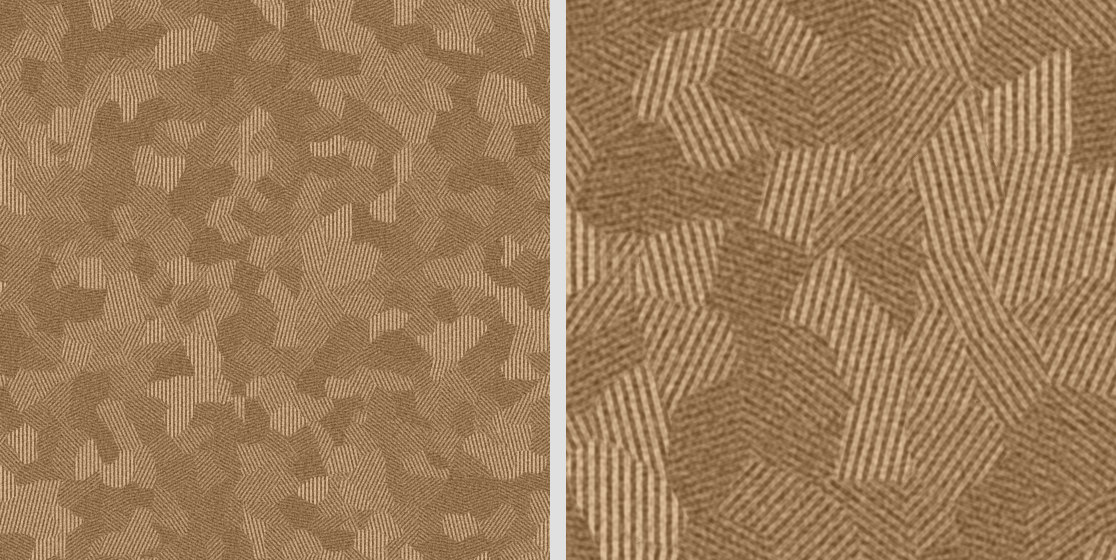
Left: the whole. Right: its middle third, enlarged.
Give the GLSL for this pattern, as a WebGL 2 fragment shader.

```glsl
#version 300 es
precision highp float;
// Woven brown cloth: a patchwork of irregular cells hatched in varied directions.

uniform vec2 u_resolution;
out vec4 fragColor;

const vec3 DARK_THREAD = vec3(0.42, 0.29, 0.15);
const vec3 PALE_THREAD = vec3(0.86, 0.74, 0.60);
const float TAU = 6.2831853;
const float PATCHES = 21.0;      // patches per canvas height
const float TILT_STEPS = 9.0;    // few tilts, so that some neighbours merge

// Integer hash: two random values in 0..1 per lattice point
vec2 hash2(vec2 cell, uint seed) {
    uvec2 q = uvec2(ivec2(cell) + 32768) + seed * uvec2(7919u, 6271u);
    q = q * 1664525u + 1013904223u;
    q.x += q.y * 1664525u;
    q.y += q.x * 1664525u;
    q ^= q >> 16u;
    q.x += q.y * 1664525u;
    q.y += q.x * 1664525u;
    q ^= q >> 16u;
    return vec2(q & 65535u) / 65535.0;
}

mat2 rotation(float angle) {
    float c = cos(angle), s = sin(angle);
    return mat2(c, s, -s, c);
}

// Gradient noise, about -0.7..0.7
float cornerSlope(vec2 corner, vec2 offset, uint seed) {
    float angle = TAU * hash2(corner, seed).x;
    return dot(vec2(cos(angle), sin(angle)), offset);
}

float gradientNoise(vec2 p, uint seed) {
    vec2 i = floor(p), f = fract(p);
    vec2 u = f * f * f * (f * (f * 6.0 - 15.0) + 10.0);
    vec2 e = vec2(1.0, 0.0);
    float low = mix(cornerSlope(i, f, seed), cornerSlope(i + e, f - e, seed), u.x);
    float high = mix(cornerSlope(i + e.yx, f - e.yx, seed),
                     cornerSlope(i + 1.0, f - 1.0, seed), u.x);
    return mix(low, high, u.y);
}

// Finds the two nearest patches; returns the gap between their distances
float findPatches(vec2 p, out vec2 nearest, out vec2 second) {
    vec2 base = floor(p);
    float d1 = 1e3, d2 = 1e3;
    nearest = second = base;
    for (int y = -2; y <= 2; y++) {
        for (int x = -2; x <= 2; x++) {
            vec2 cell = base + vec2(x, y);
            vec2 delta = cell + hash2(cell, 1u) - p;
            float turn = TAU * hash2(cell, 2u).x;
            float d = length(rotation(turn) * delta * vec2(0.76, 1.32));
            if (d < d1) {
                d2 = d1;
                second = nearest;
                d1 = d;
                nearest = cell;
            } else if (d < d2) {
                d2 = d;
                second = cell;
            }
        }
    }
    return d2 - d1;
}

// Thread brightness of one patch: upright hatching is pale and bold, flat is dark and faint
float hatch(vec2 uv, vec2 cell) {
    vec2 r = hash2(cell, 3u);
    float tilt = floor(min(r.x, 0.999) * TILT_STEPS) / (TILT_STEPS - 1.0);
    float upright = pow(1.0 - tilt, 1.4);
    float angle = 1.4 * pow(tilt, 0.85) * (r.y < 0.5 ? -1.0 : 1.0);
    float period = mix(0.0054, 0.0071, upright);
    float across = (rotation(angle) * uv).x / period;
    float line = 2.0 * smoothstep(-1.0, 0.8, sin(TAU * across)) - 1.0;
    return mix(0.31, 0.57, upright) + mix(0.08, 0.32, upright) * line;
}

// Fine warp and weft threads with speckled fibre
float weave(vec2 uv) {
    float weft = gradientNoise(uv * vec2(120.0, 290.0), 4u);
    float warp = gradientNoise(uv * vec2(290.0, 120.0), 5u);
    float fibre = gradientNoise(rotation(0.6) * uv * 340.0, 6u);
    return 0.17 * (weft + warp) + 0.32 * fibre;
}

void main() {
    vec2 uv = gl_FragCoord.xy / u_resolution.y;

    // Patch layout with slightly crooked borders
    vec2 bend = vec2(gradientNoise(uv * 26.0, 7u), gradientNoise(uv * 26.0, 8u));
    vec2 nearest, second;
    float gap = findPatches(uv * PATCHES + 0.3 * bend, nearest, second);

    // Hatching, blended softly across each border
    float inside = 0.5 + 0.5 * smoothstep(0.0, 0.08, gap);
    float tone = mix(hatch(uv, second), hatch(uv, nearest), inside);

    // Cloth texture and colour
    tone += weave(uv);
    fragColor = vec4(mix(DARK_THREAD, PALE_THREAD, clamp(tone, 0.0, 1.0)), 1.0);
}
```
